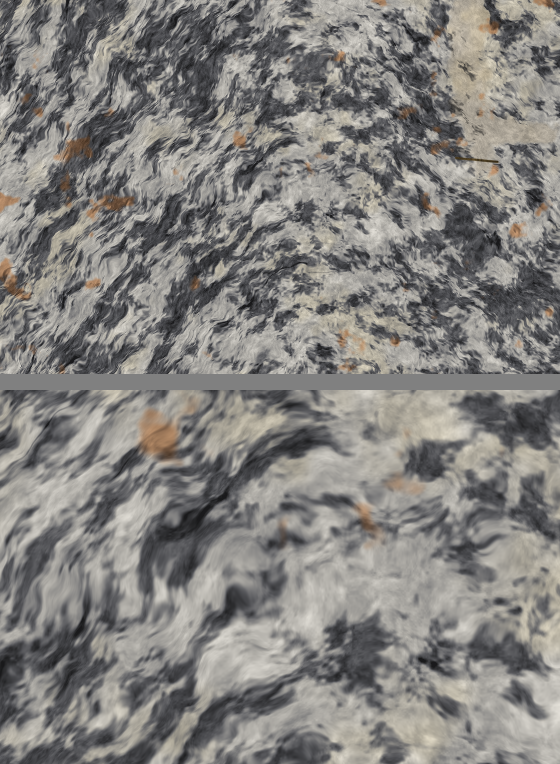
Top, the full canvas; bottom, a detail of the centre.
This texture is drawn by a WebGL 1 fragment shader. Its source:

```glsl
precision highp float;
// Weathered grey gneiss: mica and feldspar grains sheared along an arched fold.
// Layered value noise sets the mineral mix; warped capsules add pale veins,
// and noise differences add sunlit relief, crevices and rust stains.
uniform vec2 u_resolution;

const vec3 COOL_TINT = vec3(0.985, 0.995, 1.045);
const vec3 WARM_TINT = vec3(1.015, 1.0, 0.965);
const vec3 SAND = vec3(0.72, 0.685, 0.625);
const vec3 RUST = vec3(0.58, 0.38, 0.22);
const vec3 TWIG = vec3(0.36, 0.29, 0.16);

float hash(vec2 cell) {
  vec3 h = fract(vec3(cell.xyx) * 0.1031);
  h += dot(h, h.yzx + 33.33);
  return fract((h.x + h.y) * h.z);
}

float noise(vec2 p) {
  vec2 i = floor(p);
  vec2 f = fract(p);
  f = f * f * (3.0 - 2.0 * f);
  float low = mix(hash(i), hash(i + vec2(1.0, 0.0)), f.x);
  float high = mix(hash(i + vec2(0.0, 1.0)), hash(i + 1.0), f.x);
  return mix(low, high, f.y);
}

// Signed layered noise; gain sets how strong the fine layers are.
float fbm(vec2 p, float gain) {
  float sum = 0.0;
  float weight = 1.0;
  float total = 0.0;
  for (int i = 0; i < 4; i++) {
    sum += weight * (2.0 * noise(p) - 1.0);
    total += weight;
    weight *= gain;
    p = p * 2.03 + vec2(17.3, 41.7);
  }
  return sum / total;
}

float capsule(vec2 p, vec2 a, vec2 b, float radius) {
  vec2 ab = b - a;
  float along = clamp(dot(p - a, ab) / dot(ab, ab), 0.0, 1.0);
  return length(p - a - ab * along) - radius;
}

// Across-layer coordinate: steep on the left limb, gentler on the right.
vec2 foldSpace(vec2 p, float axis) {
  float d = p.x - axis;
  return vec2(d, p.y + 1.2 * sqrt(d * d + 0.03) - 0.4 * d);
}

float coverage(float dist, float blur) {
  return 1.0 - smoothstep(-blur, blur, dist);
}

void main() {
  vec2 p = gl_FragCoord.xy / u_resolution.y;
  vec2 wobble = vec2(fbm(p * 7.0, 0.6), fbm(p * 7.0 + 60.0, 0.6));
  vec2 fold = foldSpace(p + 0.04 * wobble, 0.78);
  vec2 grainSpace = mix(p + 0.02 * wobble, fold, 0.6);
  float leftLimb = 1.0 - smoothstep(0.3, 0.8, p.x);

  // Pale veins and the sandy patch
  vec2 q = p + 0.07 * wobble + 0.012 * fbm(p * 40.0, 0.7);
  float vein = min(capsule(q, vec2(0.16, 1.0), vec2(0.1, 0.62), 0.035),
                   capsule(q, vec2(0.1, 0.62), vec2(0.0, 0.4), 0.04));
  vein = min(vein, capsule(q, vec2(0.15, 0.33), vec2(0.11, 0.16), 0.012));
  vein = min(vein, capsule(q, vec2(0.93, 0.22), vec2(1.06, 0.02), 0.055));
  float patchDist = min(capsule(q, vec2(1.26, 1.0), vec2(1.29, 0.58), 0.045),
                        capsule(q, vec2(1.29, 0.68), vec2(1.43, 0.65), 0.05));
  float veinMask = coverage(vein, 0.02);
  float sandMask = coverage(patchDist, 0.012);

  // Mica against feldspar, from broad bands down to single grains
  float band = fbm(fold * vec2(4.0, 8.0) + 5.0, 0.6);
  float blotch = fbm(p * 5.0 + 23.0, 0.6);
  float grain = fbm(grainSpace * vec2(20.0, 26.0) + 9.0, 0.8);
  float mineral = grain + 0.45 * band + 0.25 * blotch - 0.07 * leftLimb + 0.03;
  mineral += 0.24 * veinMask + 0.4 * sandMask;
  float feldspar = smoothstep(-0.28, 0.2, mineral);

  // Shade within each mineral, with light from the upper left
  float fine = fbm(grainSpace * 65.0 + 31.0, 0.8);
  float shade = fbm(p * 16.0 + 70.0, 0.7);
  vec2 toLight = vec2(-0.004, 0.006);
  float relief = fbm(grainSpace * 24.0 + 3.0, 0.65)
               - fbm((grainSpace + toLight) * 24.0 + 3.0, 0.65);
  float micaTone = 0.28 + 0.17 * fine + 0.1 * shade;
  float feldsparTone = 0.68 + 0.13 * fine + 0.13 * shade;
  float tone = mix(micaTone, feldsparTone, feldspar);
  tone += 0.22 * relief * (1.0 - 0.6 * sandMask);

  // Shadowed crevices that follow the layers
  float seam = abs(fbm(fold * vec2(3.0, 7.0) + 47.0, 0.55));
  float crevice = 1.0 - smoothstep(0.0, 0.05, seam);
  crevice *= smoothstep(-0.05, 0.25, blotch + 0.2 * leftLimb);
  tone -= 0.17 * crevice * (1.0 - max(sandMask, 0.7 * veinMask));
  tone = clamp(tone, 0.1, 0.88);

  // Tints, sparse rust and one dry twig
  vec3 color = tone * mix(COOL_TINT, WARM_TINT, smoothstep(0.25, 0.7, tone));
  color = mix(color, SAND * (tone / 0.71), 0.85 * sandMask);
  float warmth = smoothstep(0.0, 0.4, fbm(p * 6.0 + 90.0, 0.6));
  color *= mix(vec3(1.0), vec3(1.02, 1.0, 0.94), warmth * feldspar);
  float rust = smoothstep(0.4, 0.62, fbm(p * 13.0 + 130.0, 0.55));
  color = mix(color, RUST * (0.5 + tone), 0.65 * rust);
  float twig = capsule(p + 0.004 * wobble, vec2(1.22, 0.577), vec2(1.33, 0.567), 0.003);
  color = mix(color, TWIG * (0.8 + 0.5 * fine), coverage(twig, 0.002));
  gl_FragColor = vec4(color, 1.0);
}
```
